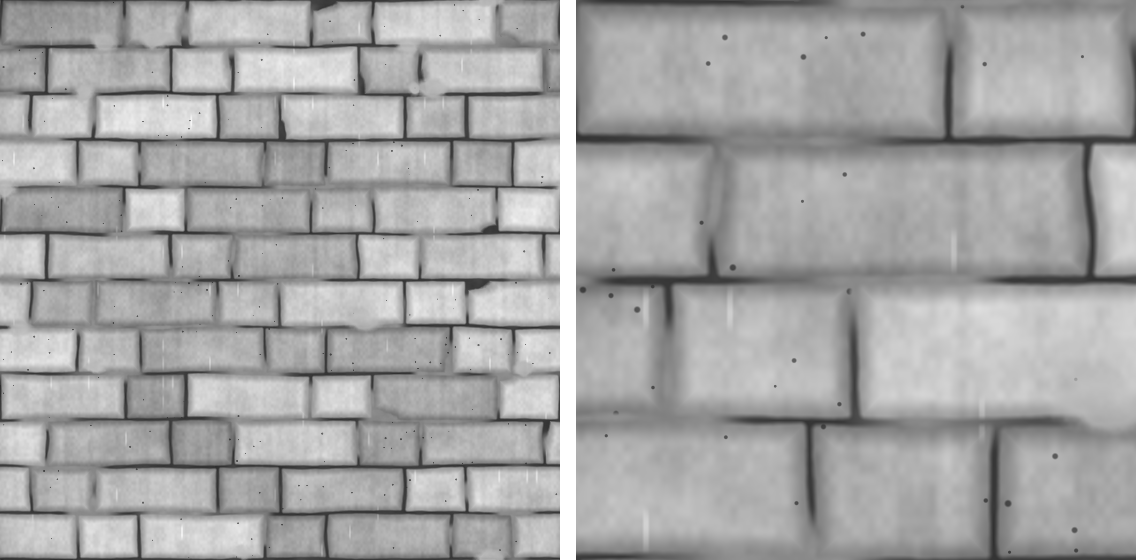
Left: the whole. Right: its middle third, enlarged.
This texture is drawn by a three.js fragment shader. Its source:

```glsl
// Worn grey brick wall: long and short bricks alternate, each course shifted by a quarter pair.
#define ROWS 12.0
#define PAIRS 3.0
#define ROW_SHIFT 0.25
#define JOINT 0.0027
#define WARP 0.005
#define SOFTNESS 0.0022
#define CHIP_CHANCE 0.2
#define PATCHES 13
#define SPECK_CELLS 72.0
#define JOINT_DARK 0.16
#define BRICK_DARK 0.62
#define BRICK_LIGHT 0.85

varying vec2 vUv;

float hash(vec2 p) {
  return fract(sin(dot(p, vec2(127.1, 311.7))) * 43758.5453);
}

// Value noise that wraps at the canvas border
float noise(vec2 uv, vec2 cells) {
  vec2 p = uv * cells;
  vec2 i = floor(p);
  vec2 f = fract(p);
  f = f * f * (3.0 - 2.0 * f);
  vec2 a = mod(i, cells);
  vec2 b = mod(i + 1.0, cells);
  return mix(mix(hash(a), hash(vec2(b.x, a.y)), f.x),
             mix(hash(vec2(a.x, b.y)), hash(b), f.x), f.y);
}

float fbm(vec2 uv, vec2 cells) {
  float sum = 0.0;
  float weight = 0.533;
  for (int i = 0; i < 4; i++) {
    sum += weight * noise(uv, cells);
    cells *= 2.0;
    weight *= 0.5;
  }
  return sum;
}

float boxDistance(vec2 p, vec2 halfSize, float radius) {
  vec2 q = abs(p) - halfSize + radius;
  return length(max(q, 0.0)) + min(max(q.x, q.y), 0.0) - radius;
}

// Signed distance to a broken corner; positive far away when the brick is whole
float chipDistance(vec2 p, vec2 halfSize, vec2 id, float rough) {
  if (hash(id + 3.7) > CHIP_CHANCE) return 1.0;
  vec2 side = sign(vec2(hash(id + 5.1), hash(id + 8.3)) - 0.5);
  vec2 radii = mix(vec2(0.036, 0.016), vec2(0.011, 0.038), step(0.65, hash(id + 9.2)));
  radii *= 0.75 + 0.5 * hash(id + 2.6);
  float reach = length((p - side * halfSize) / radii);
  return (reach - 0.75 - 0.5 * rough) * min(radii.x, radii.y);
}

// Pale mortar smeared over the joints
float mortarPatches(vec2 uv, float rough) {
  float cover = 0.0;
  for (int i = 0; i < PATCHES; i++) {
    vec2 seed = vec2(float(i), 41.0);
    float course = floor(hash(seed) * ROWS) + 0.3 * (hash(seed + 1.3) - 0.3);
    vec2 offset = fract(uv - vec2(hash(seed + 2.9), course / ROWS) + 0.5) - 0.5;
    offset.x /= 1.0 + 0.9 * hash(seed + 4.4);
    float radius = mix(0.013, 0.023, hash(seed + 6.1));
    float reach = length(offset) + 0.016 * (rough - 0.5);
    cover = max(cover, 1.0 - smoothstep(radius * 0.45, radius, reach));
  }
  return cover;
}

// Small dark pits, denser where amount is high
float specks(vec2 uv, float amount) {
  vec2 p = uv * SPECK_CELLS;
  vec2 cell = mod(floor(p), SPECK_CELLS);
  vec2 centre = 0.25 + 0.5 * vec2(hash(cell + 1.7), hash(cell + 7.9));
  float radius = mix(0.08, 0.2, hash(cell + 4.2));
  float dotMask = 1.0 - smoothstep(radius * 0.4, radius, length(fract(p) - centre));
  return dotMask * step(1.0 - amount, hash(cell + 11.3));
}

// Short pale vertical scratches
float scratches(vec2 uv) {
  vec2 cells = vec2(60.0, 30.0);
  vec2 cell = mod(floor(uv * cells), cells);
  vec2 f = abs(fract(uv * cells) - 0.5);
  float line = (1.0 - smoothstep(0.04, 0.16, f.x)) * (1.0 - smoothstep(0.15, 0.5, f.y));
  return line * step(0.965, hash(cell + 23.5));
}

void main() {
  float rough = fbm(vUv, vec2(48.0));
  float cloud = fbm(vUv, vec2(14.0, 18.0));
  vec2 bend = vec2(noise(vUv, vec2(17.0, 23.0)), noise(vUv, vec2(11.0, 19.0))) - 0.5;
  vec2 uv = vUv + WARP * bend;

  // Brick lookup
  float row = floor(uv.y * ROWS);
  float x = uv.x * PAIRS - ROW_SHIFT * (ROWS - 1.0 - row);
  float pair = floor(x);
  float isShort = step(2.0 / 3.0, x - pair);
  vec2 id = vec2(mod(pair, PAIRS) * 2.0 + isShort, mod(row, ROWS));
  vec2 halfSize = vec2(mix(1.0, 0.5, isShort) / (3.0 * PAIRS), 0.5 / ROWS);
  vec2 p = vec2((x - pair - mix(1.0 / 3.0, 5.0 / 6.0, isShort)) / PAIRS,
                (fract(uv.y * ROWS) - 0.5) / ROWS);
  p.y += p.x * (hash(id + 6.6) - 0.5) * 0.025;

  // Brick outline and broken corners
  float d = boxDistance(p, halfSize - JOINT * (0.75 + 0.5 * hash(id + 1.2)), 0.003);
  d += 0.003 * (rough - 0.5);
  d = max(d, -chipDistance(p, halfSize, id, rough));
  float brick = 1.0 - smoothstep(-SOFTNESS, SOFTNESS, d);

  // Brick face
  float tone = mix(BRICK_DARK, BRICK_LIGHT, hash(id + 0.4));
  tone += 0.2 * (cloud - 0.5) + 0.07 * (rough - 0.5);
  tone += 0.06 * (noise(vUv, vec2(110.0, 10.0)) - 0.5);
  tone += 0.05 * (noise(vUv, vec2(220.0, 160.0)) - 0.5);
  tone *= mix(0.74, 1.0, smoothstep(0.0, 0.008 + 0.013 * cloud, -d));
  tone += 0.1 * scratches(vUv);
  tone *= 1.0 - 0.5 * specks(vUv, 0.02 + 0.11 * pow(hash(id + 14.8), 3.0));

  // Joints, dusty in places, with pale patches on top
  float dust = smoothstep(0.5, 0.78, noise(vUv, vec2(13.0, 24.0)));
  float joint = JOINT_DARK + 0.12 * rough + 0.32 * dust;
  float grey = mix(joint, tone, brick);
  grey = mix(grey, 0.74 + 0.12 * (rough - 0.5), 0.88 * mortarPatches(vUv, rough));
  gl_FragColor = vec4(vec3(clamp(grey, 0.0, 1.0)), 1.0);
}
```
